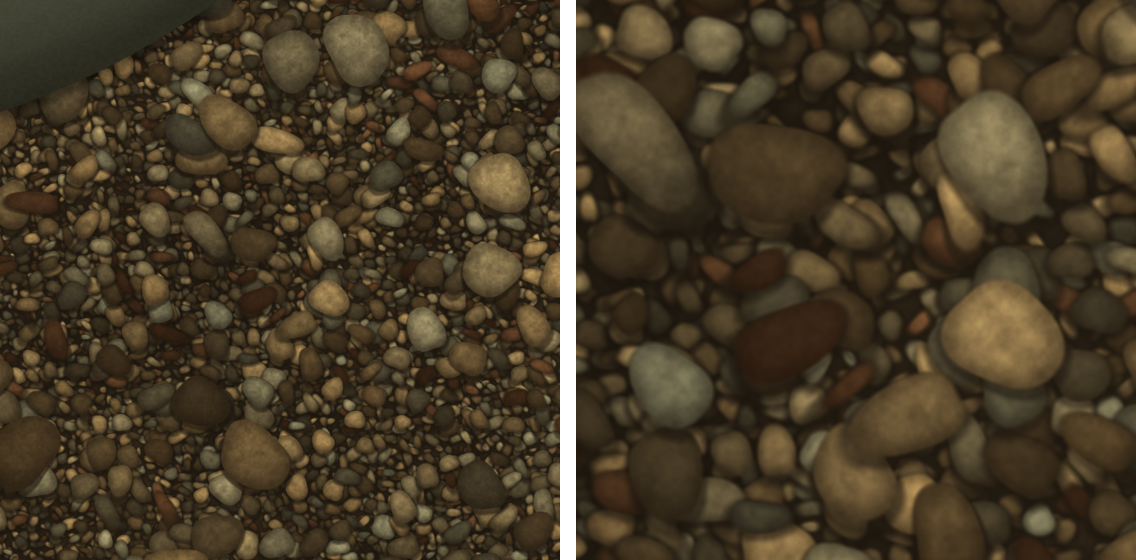
Left: the whole. Right: its middle third, enlarged.
Reproduce this texture procedurally as a three.js fragment shader.

```glsl
// Damp brown river pebbles in dim light, with a fold of grey-green cloth in the upper left corner.
varying vec2 vUv;

const vec3 SOIL = vec3(0.125, 0.098, 0.062);
const vec3 PALE_STONE = vec3(0.55, 0.485, 0.34);
const vec3 WARM_TINT = vec3(1.07, 0.97, 0.84);
const vec3 COOL_TINT = vec3(0.92, 1.0, 1.06);
const vec3 LEAF_TINT = vec3(1.08, 0.84, 0.72);
const vec3 CLOTH_DARK = vec3(0.165, 0.165, 0.12);
const vec3 CLOTH_LIGHT = vec3(0.255, 0.26, 0.2);

const int LAYERS = 8;             // drawn from the finest gravel to the largest stones
const float FINEST_CELLS = 58.0;  // cells across the canvas in the first layer
const float CELL_GROWTH = 0.76;
const float THINNING = 0.73;      // share of cells kept from layer to layer
const float EDGE_BLUR = 0.0016;
const float SHADOW_WIDTH = 0.005;
const float SHADOW_DEPTH = 0.6;
const vec2 CLOTH_CENTRE = vec2(-0.482, 2.22);
const float CLOTH_RADIUS = 1.5;

vec4 hash4(vec2 p) {
  vec4 q = fract(p.xyxy * vec4(0.1031, 0.1030, 0.0973, 0.1099));
  q += dot(q, q.wzxy + 33.33);
  return fract((q.xxyz + q.yzzw) * q.zywx);
}

float noise(vec2 p) {
  vec2 i = floor(p), f = fract(p);
  f = f * f * (3.0 - 2.0 * f);
  float low = mix(hash4(i).x, hash4(i + vec2(1.0, 0.0)).x, f.x);
  float high = mix(hash4(i + vec2(0.0, 1.0)).x, hash4(i + 1.0).x, f.x);
  return mix(low, high, f.y);
}

float fbm(vec2 p) {
  float sum = 0.0, gain = 0.5;
  for (int i = 0; i < 4; i++) {
    sum += gain * noise(p);
    p = p * 2.03 + 17.3;
    gain *= 0.5;
  }
  return sum / 0.9375;
}

// Rounded, lopsided outline: 0 at the middle, 1 on the rim
float pebbleShape(vec2 q, float radius, float aspect, float phase) {
  q.y /= aspect;
  float a = atan(q.y, q.x + 1e-5);
  float wobble = 1.0 + 0.07 * sin(2.0 * a + phase) + 0.06 * sin(3.0 * a + phase * 2.3);
  vec2 s = pow(abs(q) + 1e-5, vec2(2.4));
  return pow(s.x + s.y, 1.0 / 2.4) / (radius * wobble);
}

// Paints one scattered layer of pebbles and their contact shadows over the ground
vec3 addPebbles(vec3 ground, vec2 uv, float cells, float presence, float layer, float grain) {
  vec2 p = uv * cells + layer * 3.7;
  vec2 home = floor(p);
  for (int y = -1; y <= 1; y++) {
    for (int x = -1; x <= 1; x++) {
      vec2 id = home + vec2(float(x), float(y));
      vec4 place = hash4(id + layer * 71.0 + 5.0);
      if (place.w > presence) continue;
      vec4 look = hash4(id + layer * 37.0 + 211.0);
      vec4 stone = hash4(id + layer * 53.0 + 419.0);

      float leaf = step(0.91, stone.x);
      float radius = mix(0.36, 0.58, place.z);
      float aspect = mix(0.5, 0.95, look.x) * mix(1.0, 0.7, leaf);
      float turn = (look.y - 0.5) * 2.4 - 0.3;
      float c = cos(turn), s = sin(turn);
      vec2 offset = p - id - 0.5 - (place.xy - 0.5) * 0.6;
      vec2 q = vec2(c * offset.x + s * offset.y, c * offset.y - s * offset.x);
      float e = pebbleShape(q, radius, aspect, look.z * 6.2832);
      float toCanvas = radius * aspect / cells;
      float rim = (e - 1.0) * toCanvas;

      // Rounded body, lit softly from above
      float tone = mix(0.24, 1.08, pow(look.w, 1.4)) * mix(1.0, 0.6, leaf);
      tone *= 1.0 - 0.5 * smoothstep(0.4, 1.1, e);
      tone *= 1.0 + 0.25 * clamp(offset.y / (radius * aspect), -1.0, 1.0);
      tone *= 0.7 + 0.6 * grain;
      vec3 tint = mix(mix(WARM_TINT, COOL_TINT, stone.y * stone.y), LEAF_TINT, leaf);
      vec3 body = mix(SOIL, PALE_STONE, tone) * tint;

      float shade = 1.0 - smoothstep(0.0, SHADOW_WIDTH, rim + 0.12 * offset.y / cells);
      ground = mix(ground, SOIL * 0.9, SHADOW_DEPTH * shade);
      ground = mix(ground, body, 1.0 - smoothstep(-EDGE_BLUR, EDGE_BLUR, rim));
    }
  }
  return ground;
}

vec3 clothColour(vec2 uv, float depth) {
  float weave = noise(uv * vec2(190.0, 240.0)) - 0.5;
  float fold = noise(vec2(depth * 32.0, uv.x * 3.0)) - 0.5;
  float light = smoothstep(0.0, 0.15, depth) + 0.22 * fold + 0.2 * weave;
  return mix(CLOTH_DARK, CLOTH_LIGHT, light);
}

void main() {
  vec2 uv = vUv;
  float grain = fbm(uv * 95.0);
  vec3 colour = mix(SOIL * 0.85, SOIL * 1.6, fbm(uv * 60.0 + 9.0));

  // Gravel, fine below and coarse on top
  float cells = FINEST_CELLS, presence = 1.0;
  for (int i = 0; i < LAYERS; i++) {
    colour = addPebbles(colour, uv, cells, presence, float(i), grain);
    cells *= CELL_GROWTH;
    presence *= THINNING;
  }

  // Broad damp patches and fine speckle
  colour *= 0.84 + 0.32 * fbm(uv * 5.0 + 31.0);
  colour *= 0.95 + 0.1 * noise(uv * 260.0);

  // Cloth with a soft shadow under its hem
  float depth = CLOTH_RADIUS - length(uv - CLOTH_CENTRE);
  colour *= 1.0 - 0.4 * smoothstep(-0.03, 0.0, depth);
  colour = mix(colour, clothColour(uv, depth), smoothstep(-0.002, 0.002, depth));
  gl_FragColor = vec4(colour, 1.0);
}
```
